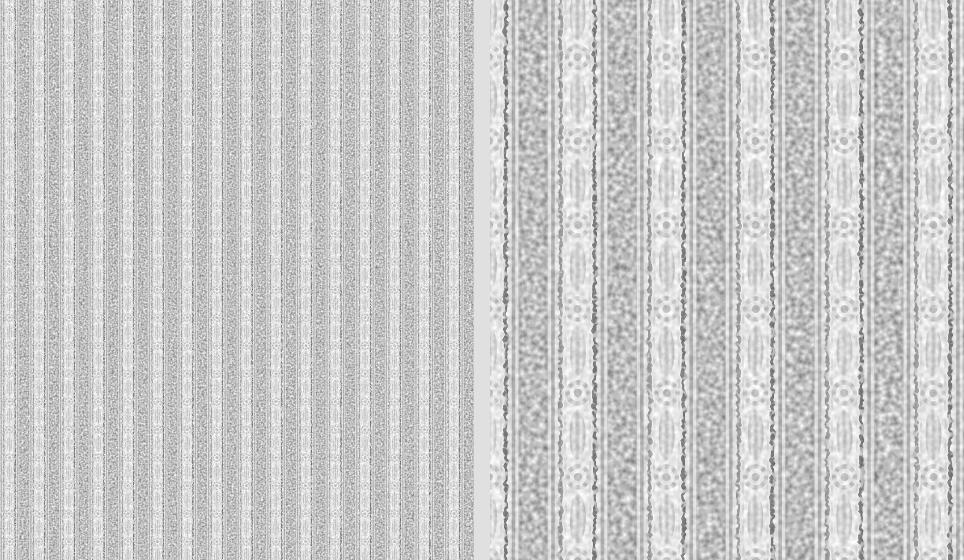
Left: the whole. Right: its middle third, enlarged.
Give the GLSL for this pattern, as a Shadertoy shader.

```glsl
// Woven grey ticking: pale ribbons of beaded medallions between speckled stripes.
const float TAU = 6.2831853;
const vec2 REPEATS = vec2(16.0, 20.0);      // ribbons across, medallions down
const vec2 PHASE = vec2(0.32, 0.655);       // centre of the first motif, in repeats
const vec2 GRAIN_GRID = vec2(230.0, 250.0); // fine weave cells over the canvas
const vec2 DASH_GRID = vec2(210.0, 270.0);  // ragged edge cells over the canvas
const float RIBBON_TONE = 0.915;
const float MARGIN_TONE = 0.875;
const float STRIPE_TONE = 0.745;
const float PIN_TONE = 0.67;
const float EDGE_TONE = 0.46;
const float MOTIF_TONE = 0.71;
const float EDGE_AT = 0.192;                // distances from the ribbon centre
const float PIN_AT = 0.278;
const float STRIPE_AT = 0.342;
const float EDGE_HALF = 0.02;
const float PIN_HALF = 0.02;
const float WOBBLE = 0.003;                 // slow waver of the ribbon
const float RAGGED = 0.03;                  // thread by thread waver
const float STRIPE_GRAIN = 0.27;
const float RIBBON_GRAIN = 0.12;

vec2 hash2(vec2 p) {
    vec3 q = fract(p.xyx * vec3(0.1031, 0.1030, 0.0973));
    q += dot(q, q.yzx + 33.33);
    return fract((q.xx + q.yz) * q.zy);
}

// Distance to the nearest scattered point, wrapping at the canvas edges.
float cellular(vec2 uv, vec2 grid) {
    vec2 p = uv * grid;
    vec2 cell = floor(p);
    float nearest = 2.0;
    for (int j = -1; j <= 1; j++) {
        for (int i = -1; i <= 1; i++) {
            vec2 c = cell + vec2(i, j);
            nearest = min(nearest, length(c + hash2(mod(c, grid)) - p));
        }
    }
    return nearest;
}

float fill(float dist, float pixel) {
    return clamp(0.5 - dist / pixel, 0.0, 1.0);
}

float line(float x, float at, float halfWidth, float pixel) {
    return fill(abs(x - at) - halfWidth, pixel);
}

// Ring of beads around a centre dot, with a slit oval between neighbours.
float medallion(vec2 p, float height, float pixel) {
    float angle = atan(p.y, p.x);
    float radius = length(p);
    float beads = 0.6 + 0.4 * cos(8.0 * angle);
    float ink = line(radius, 0.118, 0.025, pixel) * beads;
    ink = max(ink, fill(radius - 0.045, pixel));

    vec2 o = vec2(p.x, abs(p.y) - 0.5 * height);
    float oval = fill((length(o / vec2(0.09, 0.28)) - 1.0) * 0.09, pixel);
    float slits = 0.62 + 0.38 * cos(TAU * o.x / 0.08);
    ink = max(ink, oval * slits * 0.85);

    float sideTicks = line(abs(p.x), 0.138, 0.012, pixel);
    return max(ink, sideTicks * 0.5 * (0.5 - 0.5 * cos(TAU * 4.0 * p.y / height)));
}

void mainImage(out vec4 fragColor, in vec2 fragCoord) {
    vec2 uv = fragCoord / iResolution.xy;
    float pixel = REPEATS.x / iResolution.x;
    float height = REPEATS.x * iResolution.y / (REPEATS.y * iResolution.x);

    // Weave: the difference of two cell layers gives light and dark flecks
    float dash = cellular(uv, DASH_GRID);
    float grain = cellular(uv, GRAIN_GRID) - dash;

    // Ribbon coordinates, with a slight waver of its own for each ribbon
    vec2 repeat = uv * REPEATS - PHASE;
    vec2 id = mod(floor(repeat + 0.5), REPEATS);
    vec2 p = fract(repeat + 0.5) - 0.5;
    vec2 seed = TAU * hash2(vec2(id.x, 7.0));
    float waver = sin(TAU * 13.0 * uv.y + seed.x) + 0.7 * sin(TAU * 41.0 * uv.y + seed.y);
    float x = p.x + WOBBLE * waver;
    float a = abs(x) + RAGGED * grain;

    // Ground: ribbon, pale margin, speckled stripe
    float ribbon = fill(a - EDGE_AT, pixel);
    float stripe = fill(STRIPE_AT - abs(p.x), pixel);
    float tone = mix(MARGIN_TONE, RIBBON_TONE, ribbon);
    tone = mix(tone, STRIPE_TONE, stripe);

    // Worn motif on the ribbon
    float wear = 0.88 + 0.12 * hash2(id + 3.0).x;
    float motif = medallion(vec2(x, p.y * height), height, pixel);
    float thread = 1.0 - 0.35 * smoothstep(0.35, 0.75, dash);
    tone = mix(tone, MOTIF_TONE, motif * ribbon * wear * thread);

    // Pinstripes and the stripe border
    tone = mix(tone, PIN_TONE, 0.9 * line(abs(p.x), PIN_AT, PIN_HALF, pixel));
    tone = mix(tone, PIN_TONE, 0.6 * line(abs(p.x), STRIPE_AT + 0.01, PIN_HALF, pixel));

    // Broken dark edges, heavier on the right
    float weight = mix(0.7, 1.0, step(0.0, x));
    float broken = 1.0 - 0.75 * smoothstep(0.4, 0.75, dash);
    tone = mix(tone, EDGE_TONE, line(a, EDGE_AT, EDGE_HALF, pixel) * weight * broken);

    tone += grain * mix(RIBBON_GRAIN, STRIPE_GRAIN, stripe);
    fragColor = vec4(vec3(clamp(tone, 0.0, 1.0)), 1.0);
}
```
